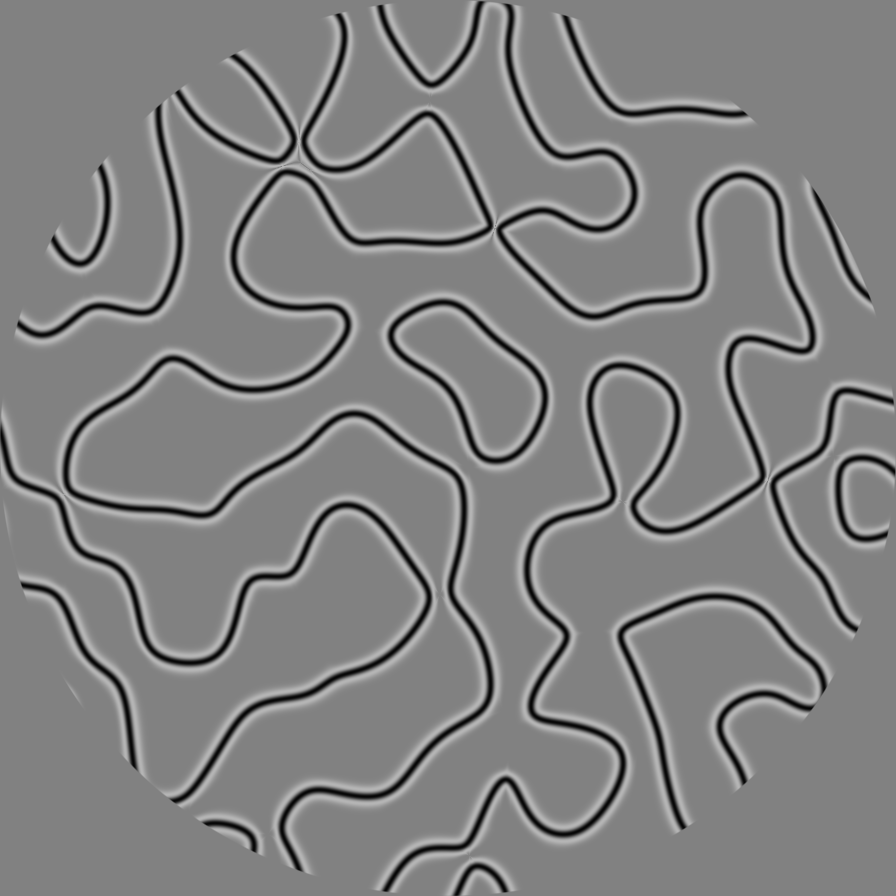
Write a Shadertoy shader that draws this pattern.

```glsl
// Winding black contour lines with pale halos on a grey disc.

const float PI = 3.14159;
const int WAVES = 40;
const float LOW_FREQUENCY = 20.0;   // radians per canvas width
const float HIGH_FREQUENCY = 52.0;
const float CURVATURE = 700.0;      // typical second derivative of the field
const float DISC_RADIUS = 0.5;
const float CORE_WIDTH = 0.0050;    // falloff of the dark line
const float HALO_WIDTH = 0.0090;    // falloff of the light rim
const float CORE_DEPTH = 1.12;
const float HALO_HEIGHT = 0.64;
const float GREY = 0.505;

// Integer hash, 0 to 1
float hash(uint index, uint seed) {
    uint h = index * 1597334677u ^ seed * 668265263u;
    h = (h ^ (h >> 16)) * 2146121005u;
    h = (h ^ (h >> 15)) * 2221713035u;
    h ^= h >> 16;
    return float(h & 0xffffffu) / 16777215.0;
}

// Band-limited random field of plane waves: x = value, yz = gradient
vec3 randomField(vec2 p, uint seed) {
    vec3 sum = vec3(0.0);
    for (int i = 0; i < WAVES; i++) {
        uint id = 3u * uint(i);
        float angle = PI * (float(i) + hash(id, seed)) / float(WAVES);
        float frequency = mix(LOW_FREQUENCY, HIGH_FREQUENCY, hash(id + 1u, seed));
        float phase = 2.0 * PI * hash(id + 2u, seed);
        vec2 wave = frequency * vec2(cos(angle), sin(angle));
        float t = dot(wave, p) + phase;
        sum += vec3(sin(t), wave * cos(t));
    }
    return sum * sqrt(2.0 / float(WAVES));
}

// Distance to the zero contour: walk down the slope with steps that
// allow for curvature, so they stay bounded near saddles
float contourDistance(vec2 p, uint seed) {
    float travelled = 0.0;
    for (int i = 0; i < 5; i++) {
        vec3 field = randomField(p, seed);
        float height = abs(field.x);
        float slope = max(length(field.yz), 1e-3);
        float stride = 2.0 * height / (slope + sqrt(slope * slope + 2.0 * CURVATURE * height));
        p -= sign(field.x) * field.yz / slope * stride;
        travelled += stride;
    }
    return travelled;
}

float bell(float d, float width) {
    return exp(-d * d / (width * width));
}

// Brightness across a line: dark core inside a light rim
float lineProfile(float d) {
    return HALO_HEIGHT * bell(d, HALO_WIDTH) - CORE_DEPTH * bell(d, CORE_WIDTH);
}

void mainImage(out vec4 fragColor, in vec2 fragCoord) {
    float side = min(iResolution.x, iResolution.y);
    vec2 centred = (fragCoord - 0.5 * iResolution.xy) / side;

    float d = contourDistance(centred, 7u);

    // Lines are cut off at the rim of the disc
    float edge = 1.0 / side;
    float disc = 1.0 - smoothstep(-edge, edge, length(centred) - DISC_RADIUS);

    float shade = clamp(GREY + disc * lineProfile(d), 0.0, 1.0);
    fragColor = vec4(vec3(shade), 1.0);
}
```
